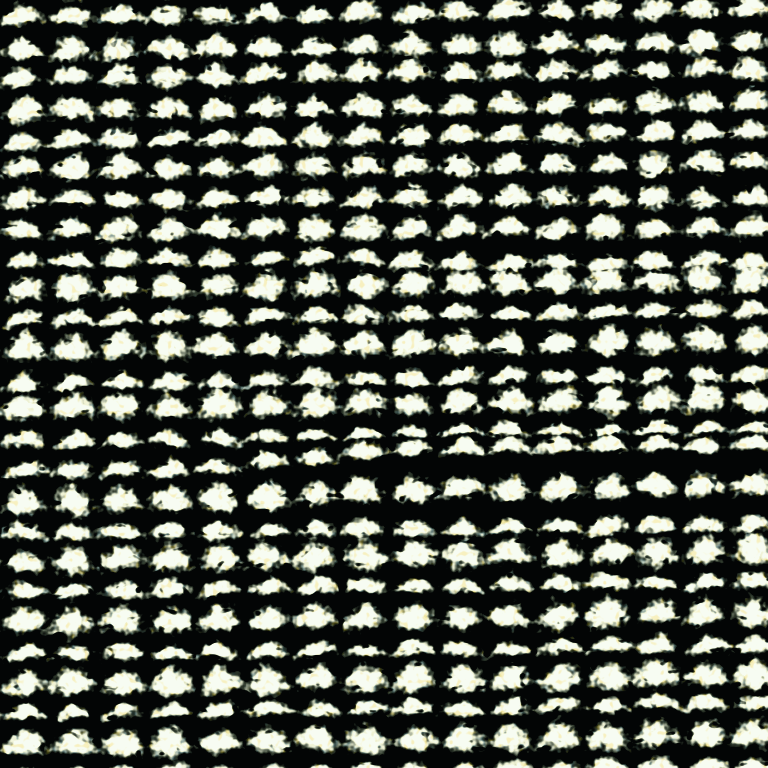
This texture is drawn by a WebGL 2 fragment shader. Its source:

```glsl
#version 300 es
precision highp float;
uniform vec2 u_resolution;
out vec4 fragColor;

vec2 hash2(vec2 p) {
    vec3 q = fract(p.xyx * vec3(0.1031, 0.1030, 0.0973));
    q += dot(q, q.yzx + 33.33);
    return fract((q.xx + q.yz) * q.zy);
}

float gradientDot(vec2 cell, vec2 offset) {
    float angle = 6.2832 * hash2(cell).x;
    return dot(vec2(cos(angle), sin(angle)), offset);
}

float gradientNoise(vec2 p) {
    vec2 i = floor(p), f = p - i;
    vec2 u = f * f * f * (f * (f * 6.0 - 15.0) + 10.0);
    vec2 e = vec2(1.0, 0.0);
    return mix(mix(gradientDot(i, f), gradientDot(i + e, f - e), u.x),
               mix(gradientDot(i + e.yx, f - e.yx), gradientDot(i + 1.0, f - 1.0), u.x), u.y);
}

// Gaussian weight that singles out a few rows
float rowBand(float row, float center, float width) {
    float d = (row - center) / width;
    return exp(-d * d);
}

// Vertical drift of a row: gentle slope plus two places where rows crowd
float rowLift(float row, float x) {
    float slope = 0.32 * x * (1.0 - 0.9 * rowBand(row, 17.5, 1.5));
    float crowdedLow = 0.6 * smoothstep(0.2, 0.55, x) * rowBand(row, 8.9, 0.9);
    float crowdedHigh = 0.25 * smoothstep(0.48, 0.56, x) * rowBand(row, 16.0, 0.5);
    return slope + crowdedLow - crowdedHigh + 0.16 * (hash2(vec2(row, 7.0)).x - 0.5);
}

// Ragged knot: positive inside, zero on the rim
float knot(vec2 p, vec2 id, float x) {
    vec2 rnd = hash2(id + 31.0);
    vec2 shape = hash2(id + 83.0);
    p -= vec2(0.08, 0.1) * (rnd - 0.5);

    // Thick and thin rows alternate, changing phase partway up
    float thick = mod(id.y + step(9.5, id.y), 2.0) < 0.5 ? 1.0 : 0.0;
    thick = mix(thick, 0.5, 0.75 * smoothstep(15.5, 17.0, id.y));
    float height = mix(0.27, 0.44, thick) * mix(0.88, 1.12, shape.x);
    height *= 1.0 - 0.25 * rowBand(id.y, 10.0, 0.4) * smoothstep(0.3, 0.5, x);

    // Drooping ends, a peak off centre and a flatter underside
    float bend = p.x - 0.04;
    p.y += 0.75 * bend * bend - 0.05 + 0.3 * (shape.y - 0.5) * p.x;
    height *= p.y > 0.0 ? 1.08 : 0.92;
    vec2 q = abs(p) / vec2(mix(0.42, 0.47, rnd.y), height);
    return 1.0 - pow(pow(q.x, 1.5) + pow(q.y, 1.5), 0.667);
}

void main() {
    vec2 uv = gl_FragCoord.xy / u_resolution;

    // Slight wander of the weave
    vec2 warp = vec2(gradientNoise(uv * 34.0), gradientNoise(uv * 34.0 + 50.0));
    vec2 grid = uv * vec2(15.8, 25.4) + vec2(-0.45 - 0.08 * (1.0 - uv.y), -0.76);
    grid += warp * vec2(0.1, 0.16);

    // Brightest of the neighbouring knots
    vec2 base = floor(grid - vec2(0.0, 0.32 * uv.x) + 0.5);
    float body = -1.0;
    for (int j = -1; j <= 1; j++) {
        for (int i = -1; i <= 1; i++) {
            vec2 id = base + vec2(i, j);
            float x = (id.x + 0.45) / 15.8;
            vec2 center = id + vec2(0.0, rowLift(id.y, x));
            body = max(body, knot(grid - center, id, x));
        }
    }

    // Frayed rim and small dark nicks
    float coarse = gradientNoise(uv * 72.0 + 11.0);
    float fine = gradientNoise(uv * 155.0 + 23.0);
    float nick = smoothstep(0.2, 0.5, gradientNoise(uv * vec2(64.0, 100.0) + 71.0));
    float light = body + 0.42 * coarse + 0.36 * fine - 0.34 * nick;

    // Tone ramp from the gaps to the bleached middle
    vec3 color = vec3(0.01, 0.02, 0.02);
    color = mix(color, vec3(0.18, 0.22, 0.17), smoothstep(-0.16, 0.0, light));
    color = mix(color, vec3(0.42, 0.46, 0.39), smoothstep(-0.02, 0.09, light));
    color = mix(color, vec3(0.69, 0.72, 0.63), smoothstep(0.06, 0.17, light));
    color = mix(color, vec3(0.94, 0.95, 0.83), smoothstep(0.14, 0.25, light));
    color = mix(color, vec3(0.97, 0.99, 0.95), smoothstep(0.24, 0.36, light));

    // Faint warm and cool specks
    float speck = gradientNoise(uv * 120.0 + 97.0);
    float rim = smoothstep(-0.15, 0.1, light);
    color -= vec3(0.0, 0.05, 0.2) * smoothstep(0.15, 0.5, speck) * rim;
    color += vec3(-0.04, 0.01, 0.06) * smoothstep(0.1, 0.4, -speck) * rim * (1.0 - smoothstep(0.1, 0.3, light));
    fragColor = vec4(clamp(color, 0.0, 1.0), 1.0);
}
```
